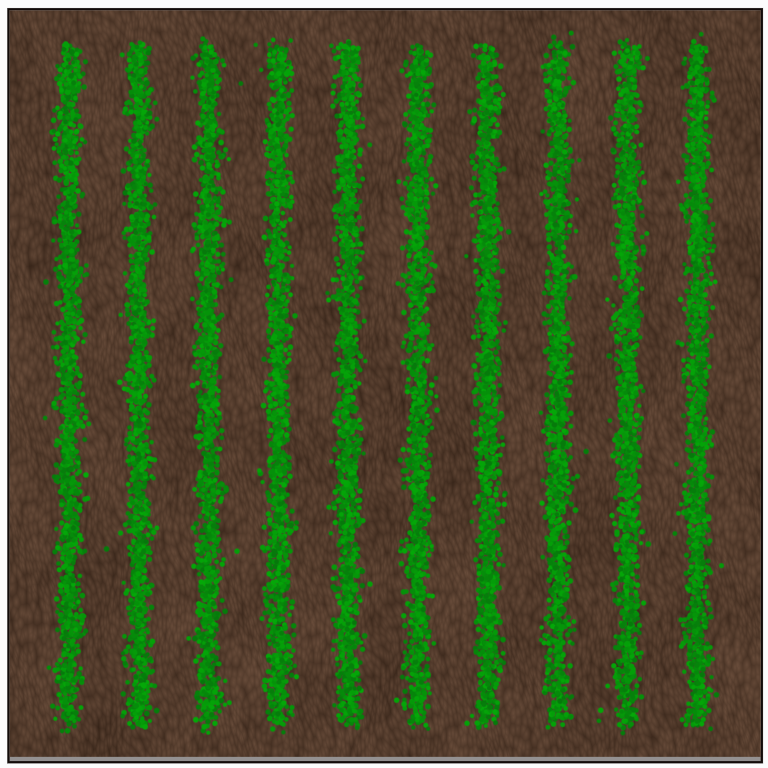
This texture is drawn by a WebGL 2 fragment shader. Its source:

```glsl
#version 300 es
precision highp float;
uniform vec2 u_resolution;
out vec4 outColor;

// Crop rows
const float ROW_COUNT = 10.0;
const float FIRST_ROW_X = 0.0900;
const float ROW_SPACING = 0.0909;
const float ROW_BOTTOM = 0.066;
const float ROW_TOP = 0.932;
const float ROW_SPREAD = 0.0078;
const float STRAY_CHANCE = 0.03;
const float STRAY_REACH = 0.008;

// Leaf dots
const float DOT_CELL = 0.0060;
const float DOT_RADIUS = 0.0035;
const int DOT_LAYERS = 3;

// Soil grain, in cells across the canvas
const vec2 FINE_GRAIN = vec2(190.0, 75.0);
const vec2 COARSE_GRAIN = vec2(85.0, 32.0);

// Frame
const vec2 FRAME_MIN = vec2(0.0095, 0.0060);
const vec2 FRAME_MAX = vec2(0.9935, 0.9895);
const float LINE_WIDTH = 0.0030;
const float SILL_HEIGHT = 0.0055;

const vec3 SOIL_DARK = vec3(0.205, 0.135, 0.090);
const vec3 SOIL_LIGHT = vec3(0.405, 0.295, 0.225);
const vec3 LEAF_DARK = vec3(0.025, 0.470, 0.045);
const vec3 LEAF_LIGHT = vec3(0.015, 0.660, 0.030);
const vec3 LINE_COLOR = vec3(0.070, 0.045, 0.035);
const vec3 SILL_COLOR = vec3(0.580, 0.570, 0.570);
const vec3 PAPER = vec3(0.99);

// Three random values for an integer cell
vec3 hash3(vec2 cell, float seed) {
  uvec3 v = uvec3(ivec3(vec3(cell, seed)) + 4096);
  v = v * 1664525u + 1013904223u;
  v.x += v.y * v.z; v.y += v.z * v.x; v.z += v.x * v.y;
  v ^= v >> 16u;
  v.x += v.y * v.z; v.y += v.z * v.x; v.z += v.x * v.y;
  return vec3(v >> 8u) / 16777216.0;
}

// Cellular noise: distance to the nearest random point
float cellular(vec2 p, float seed) {
  vec2 cell = floor(p);
  float nearest = 2.0;
  for (int y = -1; y <= 1; y++)
    for (int x = -1; x <= 1; x++) {
      vec2 c = cell + vec2(x, y);
      nearest = min(nearest, distance(p, c + hash3(c, seed).xy));
    }
  return nearest;
}

// Layered sines for broad, soft blotches
float blotches(vec2 p) {
  float sum = 0.0;
  for (float i = 1.0; i < 5.0; i++) {
    vec2 q = p * (11.0 + 9.0 * i);
    sum += sin(q.x + 1.7 * sin(q.y * 0.6 + i)) * sin(q.y * 0.8 + 1.4 * sin(q.x * 0.7 - i)) / i;
  }
  return sum;
}

// Upright fibres with a slight lean that drifts over the field
vec3 soil(vec2 p) {
  vec2 q = p + vec2(0.12 * p.y + 0.004 * sin(p.y * 37.0 + 4.0 * sin(p.x * 19.0)), 0.0);
  float fine = cellular(q * FINE_GRAIN, 11.0) - 0.5;
  float coarse = cellular(q * COARSE_GRAIN, 23.0) - 0.5;
  float tone = 0.53 - 0.55 * fine - 0.30 * coarse + 0.09 * blotches(p);
  return mix(SOIL_DARK, SOIL_LIGHT, clamp(tone, 0.0, 1.0));
}

// Chance that a leaf grows at p: dense in the row, a few strays beside it
float leafChance(vec2 p) {
  float row = clamp(round((p.x - FIRST_ROW_X) / ROW_SPACING), 0.0, ROW_COUNT - 1.0);
  float wander = 0.0012 * sin(p.y * 43.0 + row * 2.4) + 0.0008 * sin(p.y * 117.0 + row * 5.1);
  float spread = ROW_SPREAD * (1.0 + 0.10 * sin(p.y * 71.0 + row * 3.7));
  float across = p.x - FIRST_ROW_X - row * ROW_SPACING - wander;
  float beyond = max(0.0, max(ROW_BOTTOM - p.y, p.y - ROW_TOP));
  float d = length(vec2(across, beyond));
  return 0.86 * exp(-0.5 * d * d / (spread * spread)) + STRAY_CHANCE * exp(-d / STRAY_REACH);
}

// Paint jittered leaf dots over the ground, layer by layer
vec3 leaves(vec3 ground, vec2 p, float pixel) {
  vec3 color = ground;
  for (int layer = 0; layer < DOT_LAYERS; layer++) {
    float seed = float(layer) + 40.0;
    vec2 cell = floor(p / DOT_CELL);
    for (int y = -1; y <= 1; y++)
      for (int x = -1; x <= 1; x++) {
        vec2 c = cell + vec2(x, y);
        vec3 rnd = hash3(c, seed);
        vec2 center = (c + rnd.xy) * DOT_CELL;
        float grows = step(rnd.z, leafChance(center));
        vec3 look = hash3(c, seed + 20.0);
        float edge = distance(p, center) - DOT_RADIUS * mix(0.75, 1.05, look.x);
        float cover = grows * (1.0 - smoothstep(-pixel, pixel, edge));
        color = mix(color, mix(LEAF_DARK, LEAF_LIGHT, look.y), cover);
      }
  }
  return color;
}

// Smooth mask of an axis-aligned box
float box(vec2 p, vec2 low, vec2 high, float pixel) {
  vec2 d = max(low - p, p - high);
  return 1.0 - smoothstep(-0.7 * pixel, 0.7 * pixel, max(d.x, d.y));
}

void main() {
  vec2 p = gl_FragCoord.xy / u_resolution;
  float pixel = 1.0 / min(u_resolution.x, u_resolution.y);
  vec3 field = leaves(soil(p), p, pixel);

  // Border line, pale sill along the bottom, then the field
  vec2 low = FRAME_MIN + LINE_WIDTH;
  vec2 high = FRAME_MAX - LINE_WIDTH;
  vec3 color = mix(PAPER, LINE_COLOR, box(p, FRAME_MIN, FRAME_MAX, pixel));
  color = mix(color, SILL_COLOR, box(p, low, high, pixel));
  color = mix(color, field, box(p, low + vec2(0.0, SILL_HEIGHT), high, pixel));
  outColor = vec4(color, 1.0);
}
```
